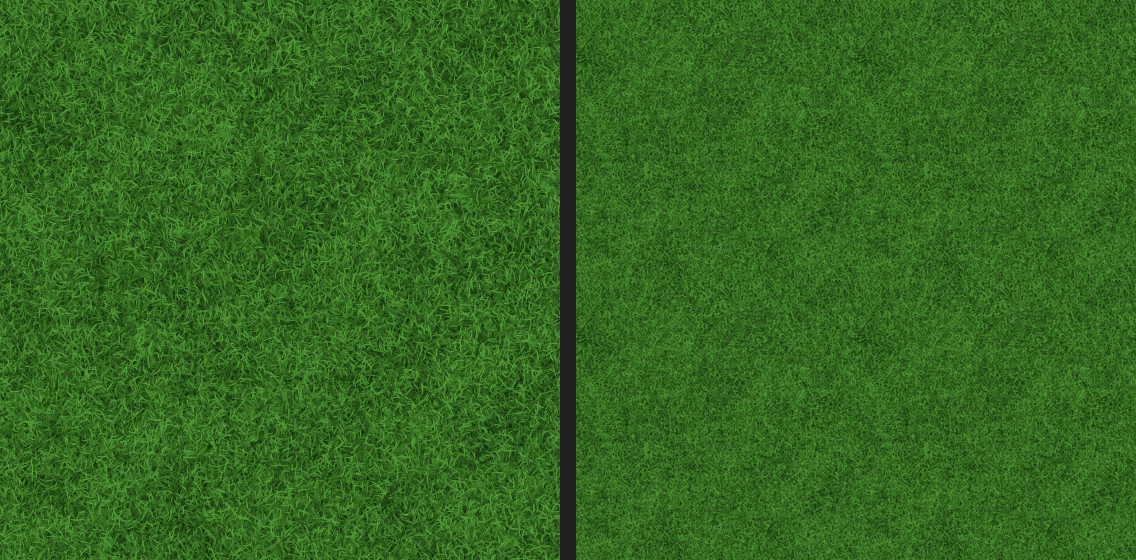
Left: one tile. Right: repeated 2 by 2.
Write a Shadertoy shader that draws this texture.

```glsl
#define CELLS 64.0
#define LAYERS 14
#define BLADE_WIDTH 0.072
#define BLADE_MIN 0.32
#define BLADE_MAX 0.80
#define BLADE_BEND 0.35
#define TONE_SPREAD 0.85
#define PATCH_STRENGTH 0.16
#define SHADE vec3(0.075, 0.185, 0.045)
#define GREEN vec3(0.200, 0.405, 0.118)
#define SUNLIT vec3(0.325, 0.615, 0.215)

const float PI = 3.14159;

// Integer hash giving three values from 0 to 1
vec3 hash3(vec2 cell, int seed) {
    uvec3 v = uvec3(ivec3(ivec2(cell), seed));
    v = v * 1664525u + 1013904223u;
    v.x += v.y * v.z; v.y += v.z * v.x; v.z += v.x * v.y;
    v ^= v >> 16u;
    v.x += v.y * v.z; v.y += v.z * v.x; v.z += v.x * v.y;
    return vec3(v >> 16u) / 65535.0;
}

float cornerSlope(vec2 corner, vec2 toPoint, float period, int seed) {
    float angle = 2.0 * PI * hash3(mod(corner, period), seed).x;
    return dot(vec2(cos(angle), sin(angle)), toPoint);
}

// Gradient noise that wraps after a whole number of cells
float wrappedNoise(vec2 uv, float period, int seed) {
    vec2 p = uv * period, i = floor(p), f = p - i;
    vec2 s = f * f * f * (f * (f * 6.0 - 15.0) + 10.0);
    vec2 e = vec2(1.0, 0.0);
    float low = mix(cornerSlope(i, f, period, seed),
                    cornerSlope(i + e, f - e, period, seed), s.x);
    float high = mix(cornerSlope(i + e.yx, f - e.yx, period, seed),
                     cornerSlope(i + 1.0, f - 1.0, period, seed), s.x);
    return mix(low, high, s.y);
}

vec3 grassColor(float tone) {
    tone = clamp(tone, 0.0, 1.0);
    return tone < 0.5 ? mix(SHADE, GREEN, tone * 2.0)
                      : mix(GREEN, SUNLIT, tone * 2.0 - 1.0);
}

// Curved, tapered blade: x is coverage, y runs from -1 at the root to 1 at the tip
vec2 blade(vec2 p, float angle, float halfLength, float bend, float pixel) {
    vec2 axis = vec2(cos(angle), sin(angle));
    vec2 q = vec2(dot(p, axis), dot(p, vec2(-axis.y, axis.x)));
    float along = q.x / halfLength;
    float side = abs(q.y - bend * halfLength * (along * along - 0.4));
    float width = BLADE_WIDTH * (1.0 - 0.6 * along * along);
    float cover = clamp((width - side) / pixel + 0.5, 0.0, 1.0);
    cover *= clamp((halfLength - abs(q.x)) / pixel + 0.5, 0.0, 1.0);
    return vec2(cover, clamp(along, -1.0, 1.0));
}

void mainImage(out vec4 fragColor, in vec2 fragCoord) {
    vec2 uv = fragCoord / iResolution.xy;
    float pixel = CELLS / iResolution.y;

    // Broad patches and small clumps
    float patches = PATCH_STRENGTH * (wrappedNoise(uv, 7.0, 101)
                                    + wrappedNoise(uv, 26.0, 102));

    // Dim undergrowth between the blades
    float under = 0.2 + 0.5 * wrappedNoise(uv, 120.0, 103);
    vec3 color = grassColor(under + patches);

    // Blades stacked from the shaded bottom to the lit top
    for (int layer = 0; layer < LAYERS; layer++) {
        float height = (float(layer) + 0.5) / float(LAYERS);
        vec2 p = uv * CELLS + hash3(vec2(layer), 7).xy;
        vec2 home = floor(p);
        for (int y = -1; y <= 1; y++)
        for (int x = -1; x <= 1; x++) {
            vec2 cell = home + vec2(x, y);
            vec2 id = mod(cell, CELLS);
            vec3 place = hash3(id, 2 * layer + 11);
            vec3 look = hash3(id, 2 * layer + 12);

            // Every direction occurs, upright ones a little more often
            float lean = place.z * 2.0 - 1.0;
            float angle = 0.5 * PI * (1.0 + lean * (0.7 + 0.3 * abs(lean)));
            float halfLength = mix(BLADE_MIN, BLADE_MAX, look.x);
            float bend = BLADE_BEND * (look.y * 2.0 - 1.0);
            vec2 b = blade(p - cell - place.xy, angle, halfLength, bend, pixel);

            float tone = mix(0.27, 0.76, height) + TONE_SPREAD * (look.z - 0.5);
            vec3 tint = 1.0 + vec3(0.12, 0.0, -0.18) * (look.y - 0.5);
            color = mix(color, grassColor(tone + patches + 0.07 * b.y) * tint, b.x);
        }
    }
    fragColor = vec4(color, 1.0);
}
```
